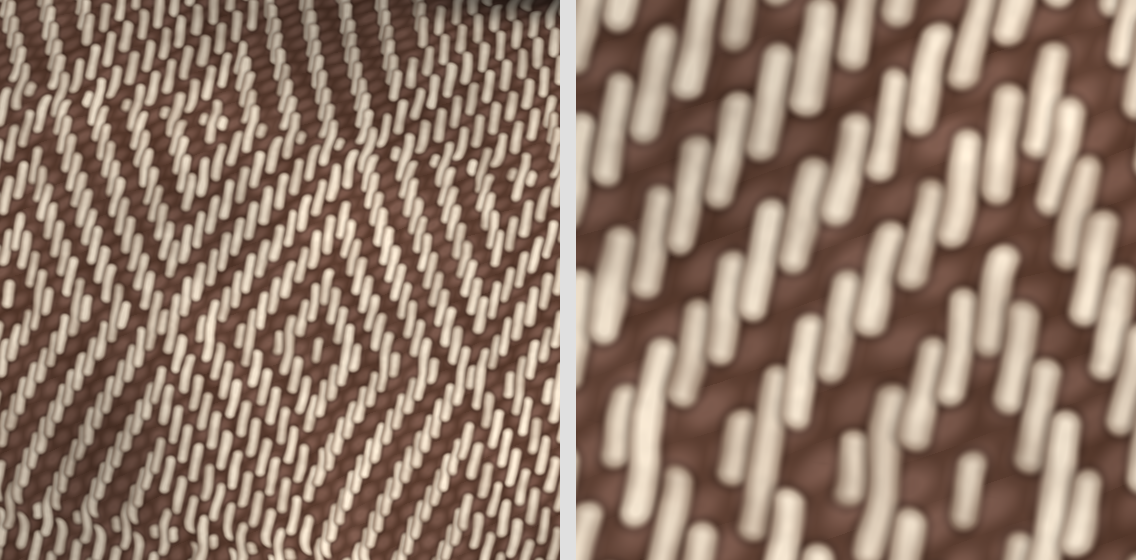
Left: the whole. Right: its middle third, enlarged.
This texture is drawn by a WebGL 1 fragment shader. Its source:

```glsl
precision highp float;
// Draped two-tone wool twill: concentric diamonds built from slanted cream stitches over brown weft.
uniform vec2 u_resolution;

const vec3 CREAM = vec3(0.90, 0.84, 0.76);
const vec3 CREAM_SHADE = vec3(0.54, 0.45, 0.38);
const vec3 BROWN = vec3(0.46, 0.33, 0.28);
const vec3 BROWN_DARK = vec3(0.31, 0.20, 0.15);

const float HALF_WIDTH = 0.275;    // diamond centre to side corner
const float HALF_HEIGHT = 0.375;   // diamond centre to top corner
const float RINGS_ACROSS = 4.0;    // rings from centre to side corner
const float RINGS_UP = 3.0;        // rings from centre to top corner
const float RING_PHASE = 0.08;     // keeps stitch tips clear of the mirror rows
const float COLUMNS = 16.0;        // warp columns per half width

float hash(vec2 p) {
  vec3 q = fract(vec3(p.xyx) * 0.1031);
  q += dot(q, q.yzx + 33.33);
  return fract((q.x + q.y) * q.z);
}

float noise(vec2 p) {
  vec2 i = floor(p), f = fract(p);
  f = f * f * (3.0 - 2.0 * f);
  return mix(mix(hash(i), hash(i + vec2(1.0, 0.0)), f.x),
             mix(hash(i + vec2(0.0, 1.0)), hash(i + vec2(1.0, 1.0)), f.x), f.y);
}

// Signed offset from the nearest even integer, in -1..1
float fold(float x) {
  return x - 2.0 * floor(0.5 * x + 0.5);
}

// Canvas position to weave position: tilted, bowed, and squeezed toward the top
vec2 drape(vec2 uv) {
  float t = 1.0 - uv.y - 0.18 * uv.x - 0.523;
  float axis = 0.566 - 0.116 * t + 0.332 * t * t;
  float squeeze = max(-t - 0.35, 0.0);
  return vec2((uv.x - axis) / HALF_WIDTH, t / HALF_HEIGHT - 1.4 * squeeze * squeeze);
}

// Distance to a vertical capsule
float capsule(vec2 p, float halfLength, float radius) {
  p.y -= clamp(p.y, radius - halfLength, halfLength - radius);
  return length(p) - radius;
}

// Rounded brown weft bumps in staggered rows
vec3 weft(vec2 weave) {
  vec2 cell = vec2(weave.x * COLUMNS * 0.5, weave.y * 12.0 + weave.x * 5.0);
  cell.x += 0.5 * mod(floor(cell.y), 2.0);
  vec2 d = fract(cell) - 0.5;
  float bump = 1.0 - smoothstep(0.1, 0.6, length(d));
  float tone = 0.2 + 0.75 * bump + 0.5 * (noise(cell * 0.8 + 71.0) - 0.4);
  return mix(BROWN_DARK, BROWN, clamp(tone, 0.0, 1.1));
}

// Lays one column's cream stitch over the base colour
vec3 stitch(vec3 base, vec2 weave, float column, vec2 uv) {
  float side = fold(weave.y);
  float level = RINGS_ACROSS * abs(fold(column / COLUMNS)) + RINGS_UP * abs(side) + RING_PHASE;
  float ring = floor(level + 0.5);
  float along = (level - ring) * (side < 0.0 ? -1.0 : 1.0);
  float seed = hash(vec2(column + 137.0, ring * 7.0 + 59.0));

  // Counter the bow of the columns so every stitch leans right, easing off at mirror rows
  float lean = 0.08 + 0.66 * HALF_HEIGHT * weave.y;
  lean *= smoothstep(0.0, 0.1, abs(side)) * smoothstep(1.0, 0.9, abs(side));
  vec2 p = vec2((weave.x * COLUMNS - column) * HALF_WIDTH / COLUMNS,
                along * HALF_HEIGHT / RINGS_UP);
  p.x += lean * p.y + 0.002 * (seed - 0.5);
  float radius = 0.0104 + 0.0016 * (noise(uv * 60.0) - 0.5);
  float dist = capsule(p, 0.0365 + 0.003 * (seed - 0.5), radius);

  // Soft contact shadow, then the rounded yarn
  base *= 1.0 - 0.12 * (1.0 - smoothstep(0.0, 0.006, dist));
  float body = smoothstep(0.001, -0.0100, dist);
  float tone = 0.12 + 0.85 * body + 0.25 * (seed - 0.5) + 0.3 * (noise(uv * 45.0) - 0.5);
  vec3 yarn = mix(CREAM_SHADE, CREAM, clamp(tone, 0.0, 1.1));
  return mix(base, yarn, 1.0 - smoothstep(-0.0036, 0.0020, dist));
}

void main() {
  vec2 uv = gl_FragCoord.xy / u_resolution;
  vec2 wobble = vec2(noise(uv * 24.0), noise(uv * 24.0 + 40.0)) - 0.5;
  vec2 weave = drape(uv + 0.005 * wobble);
  vec3 color = weft(weave);

  // Neighbouring columns overlap because the stitches lean
  float nearest = floor(weave.x * COLUMNS + 0.5);
  for (int i = -1; i <= 1; i++) {
    color = stitch(color, weave, nearest + float(i), uv);
  }

  // Uneven wear, fibre grain, and shade where the cloth rolls away
  color *= 0.90 + 0.20 * noise(uv * 5.0 + 5.0);
  color *= 0.98 + 0.04 * noise(uv * 150.0);
  color *= 1.0 - 0.22 * smoothstep(0.5, 0.0, uv.x) * smoothstep(0.6, 0.0, uv.y);
  color *= 1.0 - 0.16 * smoothstep(0.75, 1.0, uv.y);
  color *= 1.0 - 0.60 * smoothstep(0.94, 1.01, uv.y) * smoothstep(0.6, 0.95, uv.x);
  gl_FragColor = vec4(color, 1.0);
}
```
